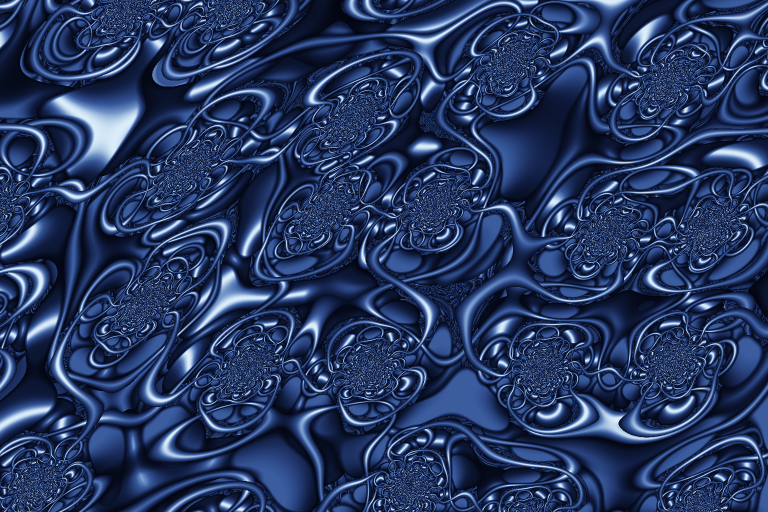
Reproduce this pattern procedurally as a Shadertoy shader.

```glsl
// Blue metallic fractal: tubes and petals folded around scattered poles.

const float CELLS_PER_HEIGHT = 3.4;
const int LEVELS = 4;
const int SAMPLES = 2;

const vec3 TONES[6] = vec3[6](
    vec3(0.01, 0.02, 0.06), vec3(0.06, 0.11, 0.25), vec3(0.14, 0.23, 0.45),
    vec3(0.21, 0.34, 0.60), vec3(0.42, 0.56, 0.77), vec3(0.86, 0.93, 0.98));

vec2 hash2(vec2 p) {
    vec3 q = fract(p.xyx * vec3(0.1031, 0.1030, 0.0973));
    q += dot(q, q.yzx + 33.33);
    return fract((q.xx + q.yz) * q.zy);
}

mat2 rotation(float angle) {
    float c = cos(angle), s = sin(angle);
    return mat2(c, s, -s, c);
}

// Piecewise linear ramp from near black to pale blue
vec3 metalColor(float value) {
    vec3 color = TONES[0];
    for (int i = 1; i < 6; i++)
        color = mix(color, TONES[i], clamp(value * 5.0 - float(i - 1), 0.0, 1.0));
    return color;
}

// Smooth sum of circle inversions about one jittered pole per cell
vec2 poleField(vec2 z, float strength) {
    vec2 cell = floor(z), sum = vec2(0.0);
    for (int j = -1; j <= 1; j++)
    for (int i = -1; i <= 1; i++) {
        vec2 id = cell + vec2(float(i), float(j));
        vec2 rnd = hash2(id);
        vec2 d = z - id - 0.5 - 0.45 * (rnd - 0.5);
        float r2 = dot(d, d);
        float fade = max(0.0, 1.0 - r2 / 1.44);
        sum += rotation(1.2 * rnd.x - 0.6) * d * (fade * fade / (r2 + 0.0002));
    }
    return strength * sum;
}

// Cylinder shading; x is the distance from the axis in tube radii
float tubeTone(float x, float along) {
    float body = 1.0 - x * x;
    return 0.08 + body * (0.5 + 0.2 * sin(along)) + 0.25 * pow(body, 6.0);
}

// Petal on the unit disc: matte gradient or a bright crescent
float petalTone(vec2 p, float kind) {
    float crescent = p.y + 0.5 * p.x * p.x - 0.1;
    float matte = mix(0.08, 0.62, smoothstep(-1.0, 0.5, p.y + 0.3 * p.x));
    float shiny = 0.14 + 0.86 * exp(-7.0 * crescent * crescent);
    float rim = 1.0 - smoothstep(0.86, 1.0, length(p));
    return mix(matte, shiny, step(0.6, kind)) * mix(0.25, 1.0, rim);
}

// Soft shadow beside a shape, given the distance outside its edge
float contactShadow(float gap, float reach) {
    return mix(0.2, 1.0, smoothstep(0.0, reach, gap));
}

// The first shape hit, from the coarsest level to the finest
float surfaceTone(vec2 z) {
    const float bandRadius = 0.075, ringRadius = 0.06;
    const float frontSize = 0.40, backSize = 0.36;
    float light = 1.0;
    for (int level = 0; level < LEVELS; level++) {
        z = poleField(z, 0.52) + 0.6 * z + vec2(0.3, 0.1);

        // Wavy bands and rings
        float s = z.y + 0.22 * sin(2.2 * z.x) + 0.1 * sin(3.7 * z.x + 1.0);
        float band = abs(fract(s) - 0.5);
        if (band < bandRadius)
            return light * tubeTone(band / bandRadius, 3.0 * z.x);
        float ring = abs(length(fract(z * 0.6) - 0.5) - 0.4) / 0.6;
        if (ring < ringRadius)
            return light * tubeTone(ring / ringRadius, 4.0 * (z.x + z.y));
        light *= contactShadow(band - bandRadius, 0.1);
        light *= contactShadow(ring - ringRadius, 0.07);

        // Two overlapping rows of petals between the bands
        float row = floor(s + 0.5);
        vec2 front = vec2(fract(z.x) - 0.5, s - row);
        if (length(front) < frontSize)
            return light * petalTone(front / frontSize, hash2(vec2(floor(z.x), row)).x);
        light *= contactShadow(length(front) - frontSize, 0.14);
        vec2 back = vec2(fract(z.x + 0.5) - 0.5, s - row);
        if (length(back) < backSize)
            return light * petalTone(back / backSize, hash2(vec2(floor(z.x + 0.5), row)).y);

        light = max(light, 0.6);
    }
    return 0.4 * light;
}

// Sheared, gently waving arrangement of the poles
vec2 polePlane(vec2 uv) {
    vec2 z = mat2(1.0, -0.18, -0.3, 1.1) * uv * CELLS_PER_HEIGHT;
    return z + 0.15 * sin(z.yx * vec2(1.1, 1.4) + vec2(0.5, 2.0));
}

void mainImage(out vec4 fragColor, in vec2 fragCoord) {
    vec3 color = vec3(0.0);
    for (int j = 0; j < SAMPLES; j++)
    for (int i = 0; i < SAMPLES; i++) {
        vec2 offset = (vec2(float(i), float(j)) + 0.5) / float(SAMPLES) - 0.5;
        vec2 uv = (fragCoord + offset) / iResolution.y;
        color += metalColor(surfaceTone(polePlane(uv)));
    }
    fragColor = vec4(color / float(SAMPLES * SAMPLES), 1.0);
}
```
